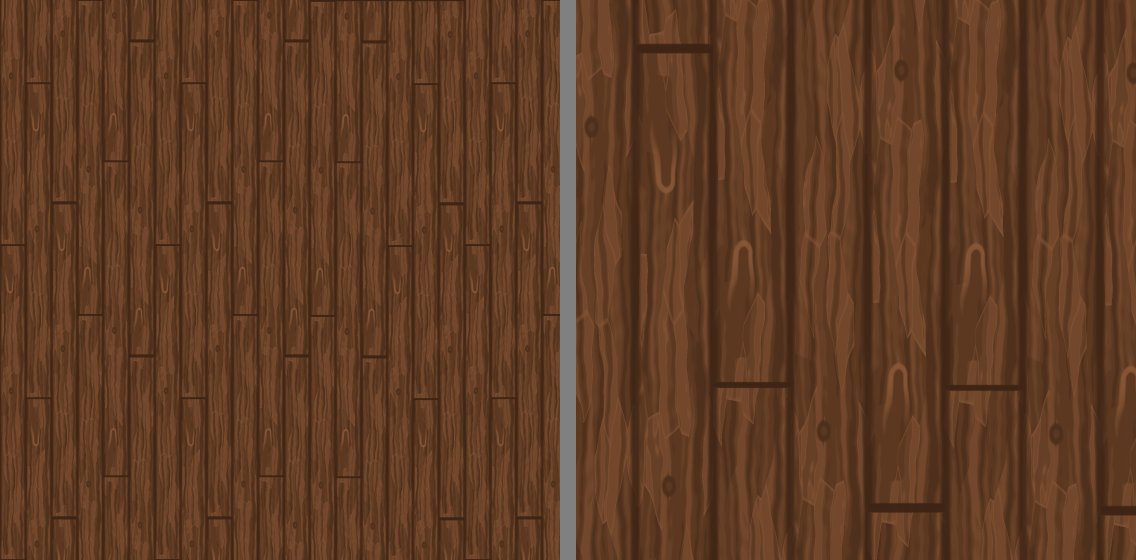
Left: the whole. Right: its middle third, enlarged.
Reproduce this texture procedurally as a WebGL 2 fragment shader.

```glsl
#version 300 es
precision highp float;
// Dark wooden floor of long upright planks with staggered end joints.
// One plank grain (layered sines plus stretched cells, a loop and a knot)
// repeats in each column, turned end for end in every other group of three.

uniform vec2 u_resolution;
out vec4 outColor;

const float COLUMNS = 21.69;        // planks across the canvas
const float PLANK_HEIGHT = 0.5625;  // plank length, in canvas heights
const float PLANK_LENGTH = 12.2;    // plank length, in plank widths
const float GROUP = 6.0;            // columns before the stagger repeats
const float JOINTS[6] = float[6](0.778, 0.264, 0.644, 0.0, 0.512, 0.130);
const float SHIFTED_GROUP = 2.0;    // group that starts half way through
const float SHIFT_DROP = 0.0017;    // and sits slightly lower
const float SEAM_WIDTH = 0.045;     // half widths, in plank widths
const float JOINT_WIDTH = 0.036;
const vec2 LOOP_POS = vec2(0.36, 1.7);
const vec2 KNOT_POS = vec2(0.43, 5.65);
const int SAMPLES = 3;              // antialiasing grid per axis

const vec3 SEAM  = vec3(0.235, 0.137, 0.078);
const vec3 DEEP  = vec3(0.31, 0.19, 0.11);
const vec3 BROWN = vec3(0.36, 0.22, 0.13);
const vec3 WARM  = vec3(0.40, 0.25, 0.15);
const vec3 LIGHT = vec3(0.45, 0.28, 0.17);
const vec3 RIM   = vec3(0.55, 0.35, 0.22);

vec2 hash2(vec2 p) {
  return fract(sin(vec2(dot(p, vec2(127.1, 311.7)), dot(p, vec2(269.5, 183.3)))) * 4375.85);
}

// Cellular noise: x = closeness to the cell border, y = random value of the cell
vec2 cells(vec2 p) {
  vec2 base = floor(p);
  float near = 8.0, second = 8.0, id = 0.0;
  for (int j = -1; j <= 1; j++)
    for (int i = -1; i <= 1; i++) {
      vec2 cell = base + vec2(i, j);
      vec2 rnd = hash2(cell);
      float d = length(cell + rnd - p);
      if (d < near) { second = near; near = d; id = fract(rnd.x * 7.0 + rnd.y * 3.0); }
      else second = min(second, d);
    }
  return vec2(second - near, id);
}

// Four soft-stepped wood tones
vec3 woodTone(float n) {
  vec3 c = mix(DEEP, BROWN, smoothstep(-0.53, -0.33, n));
  c = mix(c, WARM, smoothstep(-0.08, 0.08, n));
  return mix(c, LIGHT, smoothstep(0.21, 0.37, n));
}

// Grain of one plank: p.x runs 0..1 across, p.y 0..PLANK_LENGTH along
vec3 plankGrain(vec2 p) {
  // Wavering fibres, bent around the knot
  vec2 k = (p - KNOT_POS) * vec2(1.0, 0.65);
  float x = p.x + 0.030 * sin(p.y * 1.7 + p.x * 4.0) + 0.014 * sin(p.y * 4.9 + p.x * 9.0)
          + 0.006 * sin(p.y * 12.7) - 0.05 * sign(k.x) * exp(-dot(k, k) * 70.0);
  float streak = sin(x * 21.0 + 1.3 * sin(p.y * 0.55))
               + 0.7 * sin(x * 37.0 + 1.1 * sin(p.y * 0.9 + 2.0))
               + 0.5 * sin(x * 58.0 + sin(p.y * 1.4 + 4.0));

  // Long leaf-shaped patches, strongest near the plank ends
  vec2 leaf = cells(vec2(x * 5.5, p.y * 0.85));
  float ends = smoothstep(1.5, 4.8, abs(p.y - 0.5 * PLANK_LENGTH));
  float n = 0.10 + 0.36 * streak + (leaf.y - 0.5) * mix(0.7, 1.2, ends);
  n += 0.08 * sin(p.x * 31.0 + p.y * 7.0) * sin(p.y * 11.0 - p.x * 17.0);
  n -= 0.5 * smoothstep(0.34, 0.5, abs(p.x - 0.5));

  // Dark tongue hanging from the joint and closing in a pale loop
  vec2 t = vec2(x - LOOP_POS.x, p.y - clamp(p.y, 0.5, LOOP_POS.y));
  float tongue = length(t * vec2(1.0, 0.8)) - 0.10 - 0.025 * sin(p.y * 3.0);
  n = mix(n, n * 0.3 - 0.32, 1.0 - smoothstep(-0.02, 0.03, tongue));
  vec3 color = woodTone(n);

  // Pale rims on tone edges, patch borders and the loop
  float rim = (1.0 - smoothstep(0.0, 0.07, abs(n - 0.34))) * smoothstep(0.45, 0.7, leaf.y) * 0.45;
  rim = max(rim, (1.0 - smoothstep(0.0, 0.09, leaf.x)) * step(0.62, leaf.y) * 0.5);
  float loopRim = (1.0 - smoothstep(0.015, 0.045, abs(tongue - 0.02)))
                * smoothstep(LOOP_POS.y - 0.8, LOOP_POS.y, p.y);
  color = mix(color, RIM, max(rim, loopRim * 0.85));

  // Small round knot with a darker ring
  float knot = length(k) - 0.065;
  color = mix(color, BROWN, 1.0 - smoothstep(-0.02, 0.02, knot));
  return mix(color, DEEP * 0.95, 0.9 * (1.0 - smoothstep(0.01, 0.04, abs(knot))));
}

// Whole floor; uv is 0..1 with y measured downward
vec3 woodFloor(vec2 uv) {
  float column = floor(uv.x * COLUMNS);
  float across = fract(uv.x * COLUMNS);
  float shifted = floor(column / GROUP) == SHIFTED_GROUP ? 1.0 : 0.0;
  float slot = mod(column + shifted * GROUP * 0.5, GROUP);
  float down = uv.y - shifted * SHIFT_DROP;
  float along = fract(down / PLANK_HEIGHT - JOINTS[int(slot)]) * PLANK_LENGTH;
  if (slot >= GROUP * 0.5) along = PLANK_LENGTH - along;
  vec3 color = plankGrain(vec2(across, along));

  // Side seams, end joints and the top border of the shifted group
  float side = min(across, 1.0 - across);
  float end = min(along, PLANK_LENGTH - along);
  float jointWidth = JOINT_WIDTH * (mod(slot, 3.0) == 2.0 ? 1.6 : 1.0);
  float seam = 0.8 * (1.0 - smoothstep(SEAM_WIDTH * 0.5, SEAM_WIDTH * 2.0, side));
  float joint = 0.95 * (1.0 - smoothstep(jointWidth * 0.8, jointWidth * 1.3, end));
  float border = shifted * (1.0 - smoothstep(0.0, SHIFT_DROP * 0.5, down));
  return mix(color, SEAM, max(max(seam, joint), border));
}

void main() {
  vec3 sum = vec3(0.0);
  for (int j = 0; j < SAMPLES; j++)
    for (int i = 0; i < SAMPLES; i++) {
      vec2 uv = (gl_FragCoord.xy - 0.5 + (vec2(i, j) + 0.5) / float(SAMPLES)) / u_resolution;
      sum += woodFloor(vec2(uv.x, 1.0 - uv.y));
    }
  outColor = vec4(sum / float(SAMPLES * SAMPLES), 1.0);
}
```
